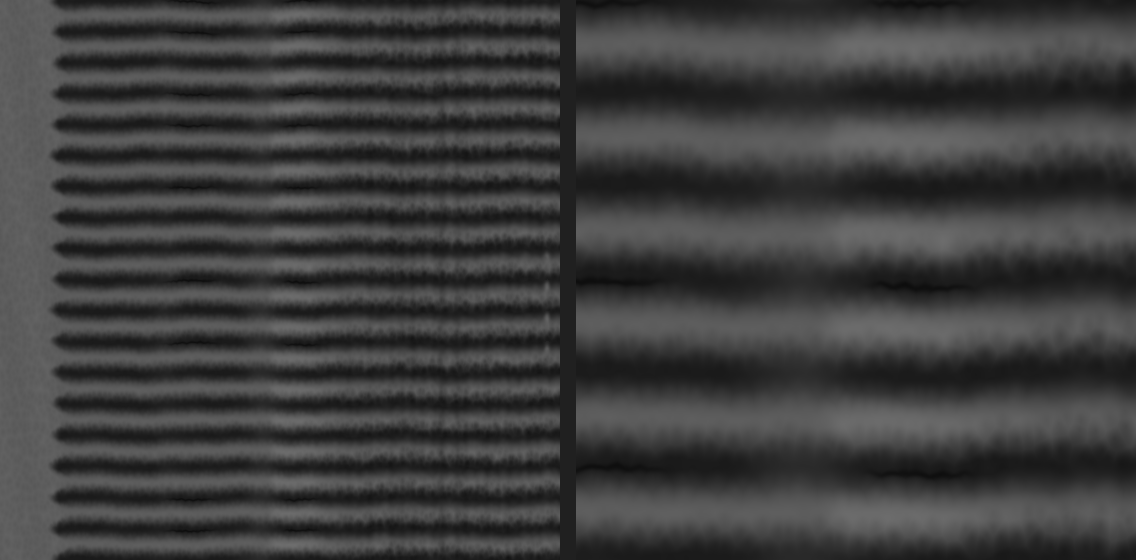
Left, the full canvas; right, a detail of the centre.
Reproduce this pattern procedurally as a WebGL 1 fragment shader.

```glsl
precision highp float;
// Eighteen soft dark bands on grey, starting at a plain strip on the left.
// A cosine profile makes the bands; layered sines bend them and vary their
// tone by column, and stretched cellular noise roughens them to the right.

uniform vec2 u_resolution;

#define BANDS 18.0
#define STRIP_EDGE 0.094
#define DARK 0.105
#define LIGHT 0.365
#define STRIP_TONE 0.365
#define WOBBLE 0.055
#define GRAIN 0.07
#define GLOW 0.055
#define TAU 6.2831853

vec2 hash2(vec2 p) {
  vec2 q = vec2(dot(p, vec2(127.1, 311.7)), dot(p, vec2(269.5, 183.3)));
  return fract(sin(q) * 43758.55);
}

// Distance to the nearest scattered point, centred near zero
float cellular(vec2 p) {
  vec2 cell = floor(p);
  vec2 f = fract(p);
  float nearest = 2.0;
  for (int j = -1; j <= 1; j++) {
    for (int i = -1; i <= 1; i++) {
      vec2 offset = vec2(float(i), float(j));
      vec2 toPoint = offset + hash2(cell + offset) - f;
      nearest = min(nearest, dot(toPoint, toPoint));
    }
  }
  return sqrt(nearest) - 0.45;
}

float layeredSines(float x, float seed) {
  return 0.5 * sin(x * 21.0 + seed) + 0.3 * sin(x * 47.0 - seed * 1.7)
       + 0.2 * sin(x * 103.0 + seed * 2.3);
}

float bump(float x, float centre, float width) {
  float d = (x - centre) / width;
  return exp(-d * d);
}

void main() {
  vec2 uv = gl_FragCoord.xy / u_resolution;
  float rough = smoothstep(0.47, 0.72, uv.x);
  float fine = cellular(uv * vec2(105.0, 72.0));
  float coarse = cellular(uv * vec2(58.0, 42.0) + 17.0);

  // Bent band coordinate: whole numbers lie on the dark centres
  float row = floor(uv.y * BANDS + 0.5);
  float bend = layeredSines(uv.x, 1.4 + row * 0.23);
  float across = uv.y * BANDS + WOBBLE * bend + 0.10 * rough * coarse
               + 0.06 * fine;
  float fromCentre = across - row;
  float wave = 0.5 - 0.5 * cos(TAU * across);

  // Bands, paler just before the bright column
  float fade = bump(uv.x, 0.468, 0.028) * 0.22 + bump(uv.x, 0.295, 0.02) * 0.10;
  float ripple = 0.05 * layeredSines(uv.x * 1.6, row * 0.6);
  float body = mix(DARK, LIGHT, clamp(wave + (1.0 - wave) * (fade + ripple), 0.0, 1.0));

  // Thin scratches along the lower side of some centres
  float stretch = smoothstep(0.28, 0.32, uv.x) * (1.0 - smoothstep(0.36, 0.40, uv.x))
                + smoothstep(0.50, 0.52, uv.x) * (1.0 - smoothstep(0.55, 0.58, uv.x));
  float scratch = bump(fromCentre, -0.05, 0.04) * stretch;
  body -= 0.05 * scratch * step(0.4, hash2(vec2(row, 4.0)).x);

  // Column tones: bright patch, dark streaks and fine vertical banding
  float patchGlow = smoothstep(0.475, 0.495, uv.x) * (1.0 - smoothstep(0.53, 0.62, uv.x));
  float streaks = bump(uv.x, 0.788, 0.006) + 0.8 * bump(uv.x, 0.818, 0.006)
                + 0.5 * bump(uv.x, 0.72, 0.02);
  float columns = sin(uv.x * 240.0) * sin(uv.x * 91.0 + 1.0);
  body += GLOW * patchGlow * wave - 0.05 * streaks * wave;
  body += rough * (0.012 * columns - 0.018 * wave);

  // Grain grows with roughness
  float grain = 0.6 * fine + 0.4 * coarse;
  body += GRAIN * grain * (0.35 + 0.9 * rough) * (0.5 + 0.5 * wave);

  // Small pale flecks near the right edge
  float fleckRange = smoothstep(0.34, 0.38, uv.y) * (1.0 - smoothstep(0.53, 0.57, uv.y));
  float fleck = bump(uv.x, 0.977, 0.005) * bump(fract(across), 0.8, 0.15);
  body += 0.14 * fleck * fleckRange;

  // Plain strip, with the bands entering as soft points
  float strip = STRIP_TONE + 0.045 * grain + 0.006 * sin(uv.x * 70.0 + uv.y * 9.0);
  float start = STRIP_EDGE + 0.022 * wave + 0.004 * layeredSines(uv.y, 2.0);
  float tone = mix(strip, body, smoothstep(start - 0.010, start + 0.014, uv.x));

  gl_FragColor = vec4(vec3(clamp(tone, 0.0, 1.0)), 1.0);
}
```
